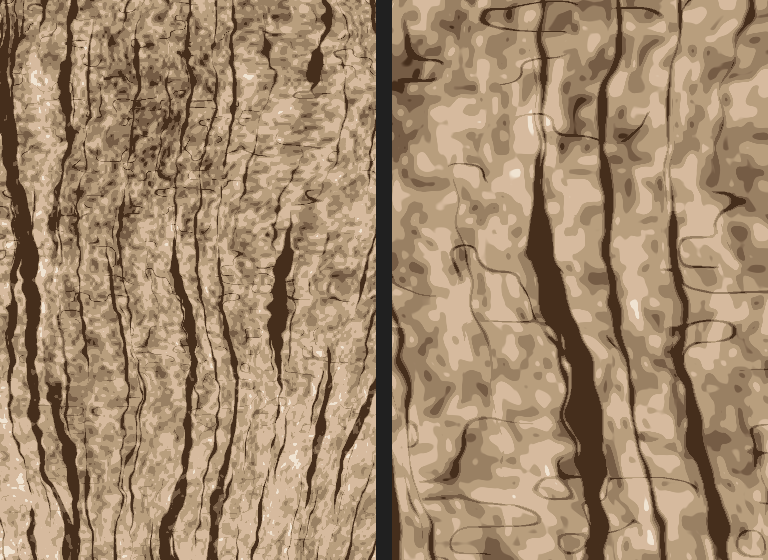
Left: the whole. Right: its middle third, enlarged.
Write a WebGL 1 fragment shader that draws this texture.

```glsl
precision highp float;
// Weathered tree bark in six flat tones: long ragged vertical fissures,
// short plate cracks and fine flakes. Noise layers are summed into one tone
// value, which is then cut into the palette by thresholds.

uniform vec2 u_resolution;

const vec3 FISSURE = vec3(0.27, 0.18, 0.11);
const vec3 BROWN = vec3(0.46, 0.36, 0.27);
const vec3 UMBER = vec3(0.60, 0.50, 0.39);
const vec3 TAN = vec3(0.72, 0.62, 0.49);
const vec3 SAND = vec3(0.84, 0.73, 0.62);
const vec3 CREAM = vec3(0.94, 0.89, 0.82);

float hash(vec2 cell) {
  vec3 h = fract(vec3(cell.xyx) * 0.1031);
  h += dot(h, h.yzx + 33.33);
  return fract((h.x + h.y) * h.z);
}

// Value noise, centred on zero with a standard deviation near one.
float noise(vec2 p) {
  vec2 cell = floor(p);
  vec2 f = fract(p);
  f = f * f * (3.0 - 2.0 * f);
  float low = mix(hash(cell), hash(cell + vec2(1.0, 0.0)), f.x);
  float high = mix(hash(cell + vec2(0.0, 1.0)), hash(cell + 1.0), f.x);
  return (mix(low, high, f.y) - 0.5) * 4.66;
}

// Depth from 1 inside a gap to 0 outside, for a signed distance.
float gapDepth(float dist) {
  return 1.0 - smoothstep(-0.002, 0.002, dist);
}

// One wandering, interrupted fissure in each column.
float fissures(vec2 p, float columns, float width, float bias, float seed) {
  float x = p.x * columns;
  float id = floor(x);
  float row = id * 7.0 + seed;
  float centre = 0.5 + 0.45 * (hash(vec2(id, seed)) - 0.5);
  centre += 0.06 * noise(vec2(p.y * 7.0, row + 2.0));
  float swell = bias + 0.5 * noise(vec2(p.y * columns * 0.4, row));
  swell += 0.16 * noise(vec2(p.y * 38.0, row + 4.0));
  float dist = abs(fract(x) - centre) - width * swell;
  return gapDepth(dist / columns);
}

// The deep fissure that bends along the left side.
float deepFissure(vec2 p) {
  float centre = mix(0.08, 0.022, smoothstep(0.45, 0.85, p.y));
  centre += 0.035 * (1.0 - smoothstep(0.04, 0.18, p.y));
  float halfWidth = 0.010 + 0.004 * noise(vec2(p.y * 9.0, 3.0));
  return gapDepth(abs(p.x - centre) - halfWidth);
}

// Pale stripped wood, as a soft vertical band.
float paleStrip(vec2 p) {
  float across = (p.x - mix(0.132, 0.082, p.y)) / 0.022;
  float along = smoothstep(0.2, 0.4, p.y) * (1.0 - smoothstep(0.84, 0.93, p.y));
  return exp(-across * across) * along;
}

// Short broken outlines of bark plates.
float plateCracks(vec2 p) {
  float line = 1.0 - smoothstep(0.04, 0.2, abs(noise(p * vec2(42.0, 64.0))));
  return line * smoothstep(0.1, 0.7, noise(p * vec2(31.0, 37.0) + 19.0));
}

// Sideways drift, from slow bends down to jagged edges.
vec2 bend(vec2 p) {
  float drift = 0.012 * noise(p * vec2(3.0, 3.5));
  drift += 0.0028 * noise(p * vec2(24.0, 20.0) + 7.0);
  drift += 0.0015 * noise(p * vec2(80.0, 62.0) + 13.0);
  float lean = 0.3 * smoothstep(0.4, 0.65, p.x) * (min(p.y, 0.6) - 0.3);
  return vec2(p.x + drift - lean, p.y);
}

// Surface tone before any gaps are cut.
float surface(vec2 p, vec2 bent, float rough) {
  float tone = mix(0.45, -0.22, rough);
  tone += 0.32 * noise(p * vec2(7.0, 4.0) + 5.0);
  tone += 0.42 * noise(bent * vec2(62.0, 10.0) + 31.0);
  vec2 flake = bent + 0.004 * noise(p * 70.0 + 43.0);
  tone += 0.5 * noise(flake * vec2(85.0, 60.0));
  tone += mix(0.36, 0.58, rough) * noise(bent * vec2(185.0, 140.0) + 57.0);
  vec2 stain = (p - vec2(0.29, 0.82)) / vec2(0.08, 0.16);
  return tone - 0.75 * exp(-dot(stain, stain));
}

vec3 addBand(vec3 below, vec3 above, float threshold, float tone) {
  float softness = 0.08;
  return mix(below, above, smoothstep(threshold - softness, threshold + softness, tone));
}

vec3 barkColor(float tone) {
  vec3 color = addBand(FISSURE, BROWN, -2.35, tone);
  color = addBand(color, UMBER, -1.42, tone);
  color = addBand(color, TAN, -0.44, tone);
  color = addBand(color, SAND, 0.56, tone);
  return addBand(color, CREAM, 2.1, tone);
}

void main() {
  vec2 p = gl_FragCoord.xy / u_resolution.y;
  vec2 bent = bend(p);
  float rough = smoothstep(0.1, 0.55, p.y);
  float pale = paleStrip(bent);

  float broad = fissures(bent, 11.0, 0.09, 0.35, 11.0);
  float fine = fissures(bent + vec2(0.013, 0.0), 25.0, 0.06, 0.12, 83.0);
  float depth = max(broad, fine) * (1.0 - 0.75 * pale);
  depth = max(depth, deepFissure(bent));

  float tone = surface(p, bent, rough) + 1.7 * pale;
  tone -= mix(0.9, 2.1, rough) * plateCracks(bent) * (1.0 - 0.6 * pale);
  tone -= 4.0 * depth;
  gl_FragColor = vec4(barkColor(tone), 1.0);
}
```
